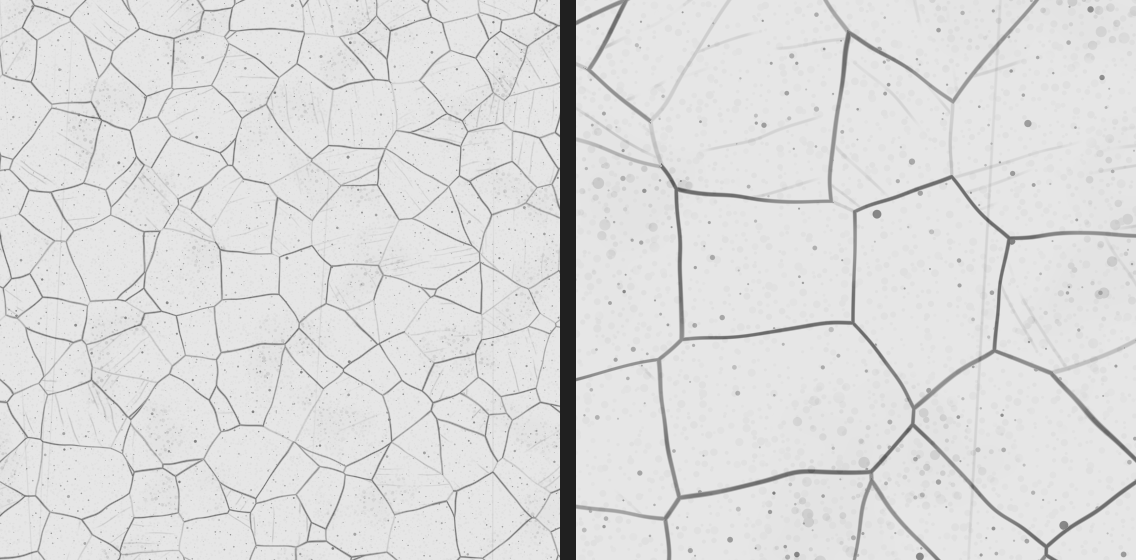
Left, the full canvas; right, a detail of the centre.
This texture is drawn by a WebGL 2 fragment shader. Its source:

```glsl
#version 300 es
precision highp float;
// Polished and etched metal: pale grains, thin dark boundaries, pits and faint twin lines.

uniform vec2 u_resolution;
out vec4 fragColor;

#define GRAINS 13.0          // grain seeds across the canvas
#define SIZE_SPREAD 0.95     // how far large grains outgrow small ones
#define BOUNDARY_WIDTH 0.00115
#define BOUNDARY_INK 0.47
#define PIT_INK 0.40
#define TWIN_INK 0.15
#define SCRATCH_INK 0.07
#define SMUDGE_INK 0.10
#define BASE_GREY 0.903

float pixel;                 // one pixel in canvas units

vec3 hash3(vec2 c) {
    vec3 q = fract(c.xyx * vec3(0.1031, 0.1030, 0.0973));
    q += dot(q, q.yxz + 33.33);
    return fract((q.xxy + q.yzz) * q.zyx);
}

// Layered sines, roughly -1 to 1
float waves(vec2 p) {
    float sum = 0.0, amp = 0.5;
    for (int i = 0; i < 4; i++) {
        sum += amp * sin(p.x + 1.7 * sin(p.y * 0.8 + float(i)));
        p = mat2(1.1, 1.5, -1.5, 1.1) * p + 2.3;
        amp *= 0.55;
    }
    return sum;
}

float stroke(float dist, float halfWidth) {
    return 1.0 - smoothstep(halfWidth - pixel, halfWidth + pixel, abs(dist));
}

// Scattered round dots; radius is in canvas units
float dots(vec2 uv, float cells, float radius, float density) {
    vec2 g = uv * cells, base = floor(g - 0.5);
    float ink = 0.0;
    for (int k = 0; k < 4; k++) {
        vec2 id = base + vec2(k & 1, k >> 1);
        vec3 h = hash3(id + cells);
        vec3 kind = hash3(id + cells * 3.0 + 17.0);
        float r = radius * mix(0.35, 1.0, kind.x * kind.x);
        float d = length(g - id - h.xy) / cells;
        float dot1 = 1.0 - smoothstep(r - 0.7 * pixel, r + 0.7 * pixel, d);
        ink = max(ink, dot1 * step(h.z, density) * mix(0.5, 1.0, kind.y));
    }
    return ink;
}

// Grain seed: position in xy, weight in z
vec3 seed(vec2 id) {
    vec3 h = hash3(id + 41.0);
    return vec3(id + h.xy, SIZE_SPREAD * h.z * h.z);
}

float power(vec2 p, vec3 s) {
    return dot(p - s.xy, p - s.xy) - s.z;
}

// Parallel broken lines inside some grains
float twins(vec2 p, vec2 id) {
    vec3 h = hash3(id + 113.0);
    float angle = h.x * 6.283;
    vec2 along = vec2(cos(angle), sin(angle));
    float across = dot(p, vec2(-along.y, along.x)) / 0.15;
    vec3 lineHash = hash3(vec2(floor(across), id.x * 7.0 + id.y));
    float d = (fract(across) - mix(0.2, 0.8, lineHash.x)) * 0.15 / GRAINS;
    float broken = smoothstep(-0.4, 0.5, waves(vec2(dot(p, along) * 4.0, floor(across) * 5.0)));
    return stroke(d, 0.0009) * step(0.6, h.y) * step(0.6, lineHash.y) * broken * mix(0.4, 1.0, h.z);
}

// Boundary and twin ink of a weighted cell pattern
float grains(vec2 p) {
    vec2 cell = floor(p), ownId = cell;
    vec3 own = seed(cell);
    float best = 1e5;
    for (int y = -2; y <= 2; y++)
    for (int x = -2; x <= 2; x++) {
        vec2 id = cell + vec2(x, y);
        vec3 s = seed(id);
        float d = power(p, s);
        if (d < best) { best = d; own = s; ownId = id; }
    }
    float ink = 0.0;
    float worn = mix(0.7, 1.0, smoothstep(-0.6, 0.3, waves(p * 2.5)));
    for (int y = -2; y <= 2; y++)
    for (int x = -2; x <= 2; x++) {
        vec2 id = cell + vec2(x, y);
        if (id == ownId) continue;
        vec3 s = seed(id);
        float d = (power(p, s) - best) / (2.0 * length(s.xy - own.xy)) / GRAINS;
        float depth = mix(0.25, 1.0, smoothstep(0.0, 0.35, hash3(id + ownId + 71.0).x));
        ink = max(ink, stroke(d, BOUNDARY_WIDTH) * depth * worn);
    }
    return max(ink * BOUNDARY_INK, TWIN_INK * twins(p, ownId));
}

void main() {
    vec2 uv = gl_FragCoord.xy / u_resolution.y;
    pixel = 1.0 / u_resolution.y;

    // Bend the straight cell sides
    vec2 bend = vec2(waves(uv * 14.0), waves(uv.yx * 14.0 + 5.0));
    float ink = grains((uv + 0.009 * bend) * GRAINS);

    // Pits, small and large
    float pits = max(0.75 * dots(uv, 62.0, 0.0016, 0.5), dots(uv, 27.0, 0.0027, 0.4));
    ink = max(ink, PIT_INK * pits);

    // Long, nearly upright polishing scratches
    for (int i = 0; i < 5; i++) {
        vec3 h = hash3(vec2(float(i), 9.0));
        float d = uv.x - h.x - (h.y - 0.5) * 0.12 * uv.y;
        ink += SCRATCH_INK * stroke(d, 0.0008) * smoothstep(-0.5, 0.5, waves(vec2(uv.y * 6.0, h.z * 9.0)));
    }

    // Cloudy residue and fine surface grain
    float cloud = smoothstep(0.1, 0.8, waves(uv * 19.0 + 3.0));
    ink += SMUDGE_INK * cloud * dots(uv, 120.0, 0.0035, 0.5);
    ink += 0.03 * dots(uv + 0.37, 190.0, 0.0025, 0.6) + 0.012 * cloud;

    fragColor = vec4(vec3(BASE_GREY - ink), 1.0);
}
```
